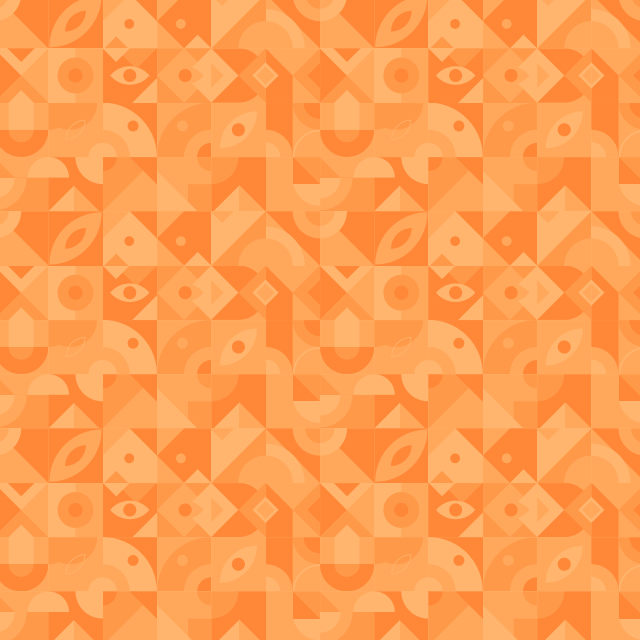
Write a three.js fragment shader that draws this pattern.

```glsl
// Orange geometric mosaic: a six by four block of cut-paper cells, repeated
varying vec2 vUv;

const vec3 DARK = vec3(1.0, 0.53, 0.22);
const vec3 MID = vec3(1.0, 0.60, 0.29);
const vec3 LIGHT = vec3(1.0, 0.66, 0.36);
const vec3 PALE = vec3(1.0, 0.71, 0.43);

vec2 p;      // position in the cell, y downwards
vec3 ink;    // colour so far
float blur;  // edge softness in cell units

// Signed distances, negative inside
float disc(float x, float y, float r) { return length(p - vec2(x, y)) - r; }
float diamond(float x, float y, float r) {
  vec2 q = abs(p - vec2(x, y));
  return (q.x + q.y - r) * 0.707;
}
float rising(float k) { return (k - p.x - p.y) * 0.707; }  // below a rising diagonal
float falling() { return (p.x - p.y) * 0.707; }            // below the falling diagonal
float lens(float a, float b, bool tilted) {
  vec2 q = p - 0.5;
  if (tilted) q = vec2(q.x - q.y, q.x + q.y) * 0.707;
  float r = (a * a + b * b) / (2.0 * b);
  return length(vec2(q.x, abs(q.y) + r - b)) - r;
}

void paint(float d, vec3 tone) { ink = mix(ink, tone, clamp(0.5 - d / blur, 0.0, 1.0)); }
void ring(float x, float y, float r, vec3 band, float hole, vec3 core) {
  paint(disc(x, y, r), band);
  paint(disc(x, y, hole), core);
}
void gem(float x, float y) {
  paint(diamond(x, y, 0.24), PALE);
  paint(diamond(x, y, 0.17), LIGHT);
}

// Targets, eyes and wedges
void eyeRow(int col) {
  if (col == 0) {
    ink = PALE; paint(0.5 - p.x, LIGHT);
    ring(0.5, 0.5, 0.33, MID, 0.13, DARK);
  } else if (col == 1) {
    ink = DARK; paint(diamond(0.62, 0.0, 0.38), MID);
    paint(diamond(0.25, 0.0, 0.25), PALE); paint(rising(1.55), PALE);
    paint(lens(0.36, 0.17, false), PALE); paint(disc(0.5, 0.5, 0.12), DARK);
  } else if (col == 2) {
    ink = MID; paint(diamond(0.5, 0.5, 0.5), LIGHT); paint(diamond(1.0, 0.5, 0.5), PALE);
    paint(lens(0.36, 0.17, false), LIGHT); paint(disc(0.52, 0.5, 0.12), DARK);
  } else if (col == 3) {
    ink = LIGHT; paint(length(vec2(max(p.x - 0.5, 0.0), p.y - 0.5)) - 0.5, DARK);
    paint(diamond(0.0, 0.5, 0.5), PALE); paint(diamond(0.0, 0.5, 0.23), LIGHT);
    paint(diamond(1.0, 0.5, 0.5), MID); gem(1.0, 0.5);
  } else if (col == 4) {
    ink = LIGHT; paint(max(p.x - 0.5, falling()), DARK);
    paint(diamond(1.0, 0.5, 0.5), MID); paint(diamond(1.0, 0.5, 0.23), DARK); gem(0.0, 0.5);
  } else {
    ink = LIGHT; paint(diamond(0.0, 0.5, 0.5), DARK);
    paint(diamond(0.5, 0.0, 0.5), PALE); paint(diamond(0.5, 0.0, 0.25), DARK);
    paint(diamond(0.5, 1.0, 0.5), MID); paint(diamond(0.5, 1.0, 0.23), PALE);
  }
}

// Quarter discs, rings and an arch
void archRow(int col) {
  ink = LIGHT;
  if (col == 0) {
    paint(disc(0.0, 0.0, 0.5), MID); paint(max(p.y - 0.5, disc(0.4, 0.0, 0.5)), MID);
    paint(abs(lens(0.25, 0.1, true)) - 0.006, PALE);
    ring(1.0, 1.0, 0.5, LIGHT, 0.26, PALE);
  } else if (col == 1) {
    ink = DARK; paint(disc(0.0, 1.0, 1.0), PALE); paint(disc(0.56, 0.43, 0.1), DARK);
    ring(0.0, 1.0, 0.5, LIGHT, 0.26, PALE);
  } else if (col == 2) {
    paint(disc(1.0, 1.0, 1.0), MID); paint(disc(0.47, 0.43, 0.1), LIGHT);
    ring(1.0, 1.0, 0.5, LIGHT, 0.26, DARK);
  } else if (col == 3) {
    paint(lens(0.48, 0.2, true), PALE); paint(disc(0.5, 0.5, 0.12), DARK);
  } else if (col == 4) {
    paint(p.x - 0.5, DARK); ring(0.0, 1.0, 0.5, LIGHT, 0.27, PALE);
    if (p.x > 0.5) { ring(1.0, 0.0, 0.5, MID, 0.3, DARK); ring(1.0, 1.0, 0.5, PALE, 0.47, LIGHT); }
  } else {
    paint(max(abs(p.x - 0.5) - 0.23, p.y - 0.5), PALE);
    if (p.y > 0.5) ring(0.5, 0.5, 0.5, DARK, 0.23, MID);
  }
}

// Peaks, half discs and folds
void peakRow(int col) {
  ink = DARK;
  if (col == 0) {
    paint(max(disc(0.0, 0.38, 0.38), p.y - 0.38), PALE); paint(disc(1.0, 0.0, 0.5), PALE);
    paint(diamond(0.47, 1.0, 0.47), p.x < 0.47 ? PALE : LIGHT);
  } else if (col == 1) {
    ink = MID; paint(rising(1.0), LIGHT);
    paint(max(-falling() - 0.35, falling() * -1.0 + 0.35), DARK);
    ring(0.0, 0.0, 0.5, MID, 0.26, DARK);
  } else if (col == 2) {
    ink = LIGHT; paint(max(0.57 - p.x, 0.5 - p.y), MID);
    paint(falling() + 0.18, PALE); ring(1.0, 0.0, 0.5, LIGHT, 0.26, MID);
  } else if (col == 3) {
    paint(disc(0.0, 0.0, 0.5), MID);
    paint(diamond(0.52, 1.0, 0.48), p.x < 0.52 ? PALE : LIGHT);
  } else if (col == 4) {
    ink = LIGHT;
    if (p.x > 0.5 && p.y < 0.5) { ink = MID; paint(falling() - 0.354, DARK); }
    if (p.y > 0.5) paint(disc(1.0, 0.4, 0.5), PALE);
  } else {
    ink = MID; paint(max(-falling(), p.y - 0.38), LIGHT);
    if (p.y > 0.38) ring(0.0, 0.38, 0.6, LIGHT, 0.38, PALE);
    paint(max(disc(1.0, 0.38, 0.38), p.y - 0.38), PALE);
  }
}

// Leaf, beaks and sunrise
void leafRow(int col) {
  ink = DARK;
  if (col == 0) { paint(lens(0.68, 0.28, true), LIGHT); paint(lens(0.27, 0.11, true), DARK); }
  else if (col == 1) {
    ink = PALE; paint(diamond(1.0, 0.0, 0.5), DARK); paint(diamond(0.0, 0.0, 0.5), LIGHT);
    paint(disc(0.49, 0.55, 0.09), DARK); paint(diamond(0.25, 1.0, 0.22), MID);
  } else if (col == 2) {
    paint(diamond(0.0, 0.0, 0.5), LIGHT); paint(diamond(0.0, 1.0, 0.5), LIGHT);
    paint(disc(0.44, 0.55, 0.09), LIGHT); paint(diamond(0.75, 1.0, 0.25), PALE);
  } else if (col == 3) {
    ink = PALE; paint(diamond(0.2, 0.0, 0.22), LIGHT);
    paint(rising(1.0), MID); paint(disc(1.0, 1.0, 0.5), LIGHT);
  } else if (col == 4) {
    paint(falling(), LIGHT); ring(0.0, 1.0, 0.72, PALE, 0.5, LIGHT); ring(1.0, 0.0, 0.5, LIGHT, 0.27, MID);
  } else { paint(falling(), LIGHT); ring(0.0, 0.0, 0.5, PALE, 0.27, LIGHT); }
}

void main() {
  vec2 grid = vec2(vUv.x, 1.0 - vUv.y) * 11.785 - 0.89;
  vec2 cell = mod(floor(grid), vec2(6.0, 4.0));
  p = fract(grid);
  blur = fwidth(grid.x);
  int col = int(cell.x + 0.5);
  if (cell.y < 0.5) eyeRow(col);
  else if (cell.y < 1.5) archRow(col);
  else if (cell.y < 2.5) peakRow(col);
  else leafRow(col);
  // Faint pale seams between cells
  ink = mix(ink, PALE, 0.3 * (1.0 - smoothstep(0.0, 0.02, min(p.x, p.y))));
  gl_FragColor = vec4(ink, 1.0);
}
```
